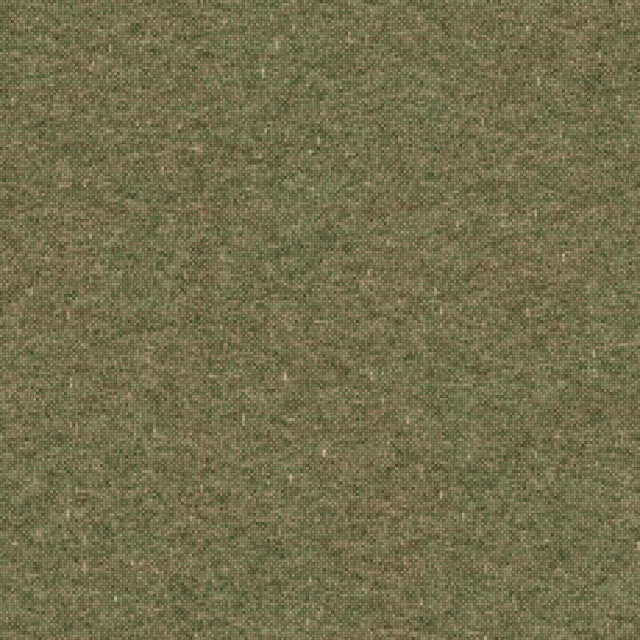
A WebGL 2 fragment shader for this texture:

```glsl
#version 300 es
precision highp float;
// Fine plain-weave cloth in mottled olive and brown, with pale slubs in the yarn.

uniform vec2 u_resolution;
out vec4 fragColor;

float hash(vec2 p) {
    vec3 q = fract(p.xyx * vec3(0.1031, 0.1030, 0.0973));
    q += dot(q, q.yzx + 33.33);
    return fract((q.x + q.y) * q.z);
}

// Soft cellular noise: random cell values blended by distance, about -1 to 1.
float patches(vec2 p, float seed) {
    vec2 cell = floor(p);
    float total = 0.0, weight = 0.0;
    for (int y = -1; y <= 1; y++) {
        for (int x = -1; x <= 1; x++) {
            vec2 id = cell + vec2(x, y);
            vec2 site = id + 0.15 + 0.7 * vec2(hash(id + seed), hash(id + seed + 37.0));
            vec2 d = p - site;
            float w = exp(-5.0 * dot(d, d));
            total += w * (hash(id + seed + 71.0) - 0.5);
            weight += w;
        }
    }
    return 4.5 * total / weight;
}

// Uneven tone along one yarn: layered sines with random phase and pitch.
float yarnTone(float id, float along, float seed) {
    float sum = 0.0, frequency = 80.0;
    for (int k = 0; k < 4; k++) {
        vec2 key = vec2(id, seed + float(k) * 13.0);
        sum += sin(along * frequency * (0.7 + 0.6 * hash(key)) + 6.2832 * hash(key + 5.0));
        frequency *= 1.9;
    }
    return 0.7 * sum;
}

// Sparse pale thickening on a yarn, tapered, of random strength and length.
float slub(float id, float along, float seed, float rarity) {
    float s = along + hash(vec2(id, seed));
    vec2 key = vec2(id + seed, floor(s));
    float reach = 0.2 + 0.3 * hash(key + 9.0);
    float taper = smoothstep(reach, 0.5 * reach, abs(fract(s) - 0.5));
    return step(rarity, hash(key)) * taper * (0.4 + 0.6 * hash(key + 3.0));
}

vec3 cloth(vec2 uv, float mottle, float hue) {
    vec2 grid = uv * vec2(230.0, 222.0);
    vec2 id = floor(grid);
    vec2 f = fract(grid);
    float warpOnTop = mod(id.x + id.y, 2.0);

    // Tone of the yarn on top, with a little of the one beneath
    float warp = 0.55 + 0.68 * yarnTone(id.x, uv.y, 11.0);
    float weft = -0.55 + 0.84 * yarnTone(id.y, uv.x, 83.0);
    float tone = mix(weft, warp, 0.12 + 0.72 * warpOnTop) + mottle;
    tone += 1.3 * (hash(id + 19.0) - 0.5);

    // Rounded crossings with slight shadow in the gaps
    tone += 1.2 * (sin(3.1416 * f.x) * sin(3.1416 * f.y) - 0.4);

    // Pale slubs, long on the warp and short on the weft
    tone += 3.0 * slub(id.x, uv.y * 45.0, 7.0, 0.990);
    tone += 2.2 * slub(id.y, uv.x * 50.0, 53.0, 0.975) * (1.0 - 0.5 * warpOnTop);

    // Yarn dye, varying from yarn to yarn between green and brown
    vec2 yarn = vec2(mix(id.y, id.x, warpOnTop), 29.0 + warpOnTop);
    float dye = hue + 1.3 * (hash(yarn) - 0.5) + 1.2 * (hash(id + 47.0) - 0.5);
    return vec3(0.452, 0.431, 0.303)
        + tone * vec3(0.073, 0.062, 0.063)
        + dye * vec3(0.028, -0.011, 0.001);
}

void main() {
    vec2 uv = gl_FragCoord.xy / u_resolution.y;

    // Horizontal mottling and faint colour drift
    float mottle = 0.26 * patches(uv * vec2(36.0, 130.0), 3.0)
                 + 0.06 * patches(uv * vec2(9.0, 24.0), 41.0);
    float hue = 0.16 * patches(uv * vec2(7.0, 8.0), 61.0)
              + 0.2 * patches(uv * vec2(26.0, 80.0), 97.0);

    // Average within the pixel to smooth the yarn edges
    vec3 colour = vec3(0.0);
    for (int y = -1; y <= 1; y++) {
        for (int x = -1; x <= 1; x++) {
            vec2 offset = vec2(x, y) / (3.5 * u_resolution.y);
            colour += cloth(uv + offset, mottle, hue) / 9.0;
        }
    }
    fragColor = vec4(clamp(colour, 0.0, 1.0), 1.0);
}
```
